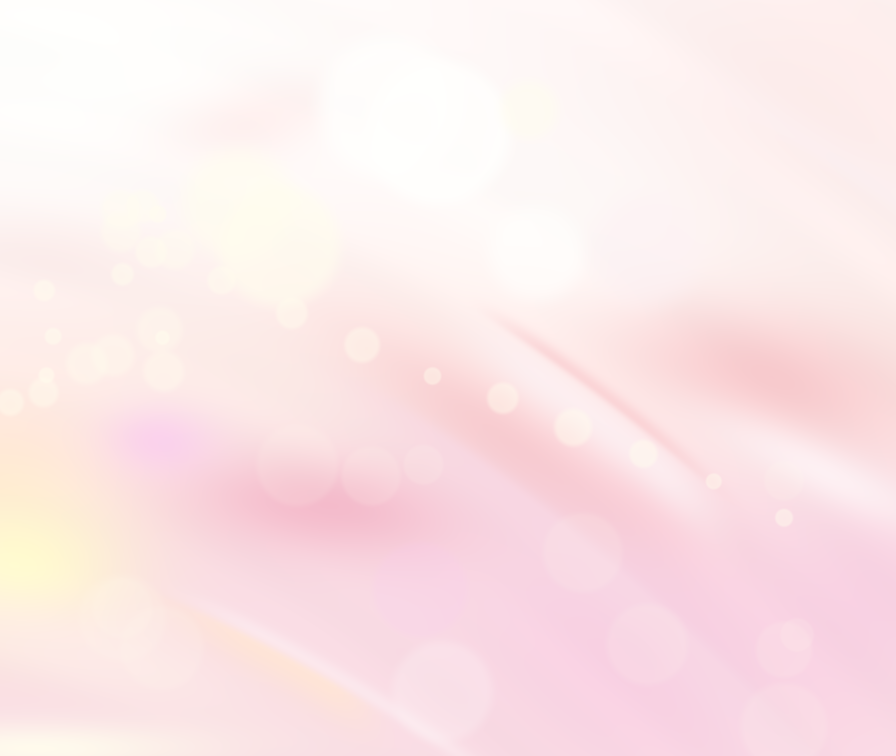
Reproduce this background procedurally as a Shadertoy shader.

```glsl
// Pale pink silk under soft daylight: a vertical wash is tinted by rotated
// Gaussian glows, crossed by curved folds that fall to the lower right, and
// finished with round blurred lights. Units are canvas heights.

const vec3 WHITE    = vec3(1.0, 1.0, 0.992);
const vec3 CREAM    = vec3(1.0, 0.992, 0.93);
const vec3 YELLOW   = vec3(1.0, 0.985, 0.80);
const vec3 PEACH    = vec3(1.0, 0.90, 0.82);
const vec3 BLUSH    = vec3(0.99, 0.92, 0.915);
const vec3 SALMON   = vec3(0.968, 0.775, 0.79);
const vec3 ROSE     = vec3(0.955, 0.71, 0.78);
const vec3 PINK     = vec3(0.972, 0.795, 0.885);
const vec3 VIOLET   = vec3(0.98, 0.79, 0.945);
const vec3 PEARL    = vec3(0.99, 0.945, 0.955);
const vec3 WASH_TOP = vec3(0.998, 0.973, 0.97);
const vec3 WASH_MID = vec3(0.993, 0.925, 0.91);
const vec3 WASH_LOW = vec3(0.977, 0.865, 0.895);
const float DESIGN_ASPECT = 1.185;
const float SILK_GRAIN = 0.018;
const int LEFT_LIGHTS = 16;
const int TRAIL_LIGHTS = 10;
const int LOW_LIGHTS = 12;

float hash(vec2 p) {
    return fract(sin(dot(p, vec2(127.1, 311.7))) * 43758.5453);
}

float noise(vec2 p) {
    vec2 i = floor(p), f = fract(p);
    f = f * f * (3.0 - 2.0 * f);
    return mix(mix(hash(i), hash(i + vec2(1, 0)), f.x),
               mix(hash(i + vec2(0, 1)), hash(i + vec2(1, 1)), f.x), f.y);
}

// Elliptical Gaussian tint; angle in radians.
void glow(inout vec3 col, vec2 p, vec2 centre, vec2 size, float angle, vec3 tint, float amount) {
    float c = cos(angle), s = sin(angle);
    vec2 d = p - centre;
    vec2 q = vec2(c * d.x + s * d.y, c * d.y - s * d.x) / size;
    col = mix(col, tint, amount * exp(-dot(q, q)));
}

// Blurred round light with a slightly brighter rim.
void disc(inout vec3 col, vec2 p, vec2 centre, float radius, float blur, vec3 tint, float amount) {
    float d = length(p - centre) / radius;
    float body = 1.0 - smoothstep(1.0 - blur, 1.0 + blur * 0.4, d);
    col = mix(col, tint, amount * body * (0.8 + 0.2 * d * d));
}

// Signed distance to a falling parabola, positive above it.
float foldDistance(vec2 p, vec2 start, float slope, float bend) {
    float t = p.x - start.x;
    float drop = slope * t + bend * t * t;
    return (p.y - start.y + drop) / length(vec2(1.0, slope + 2.0 * bend * t));
}

// Ridge with separate falloff above and below.
float ridge(float d, float above, float below) {
    float q = d / (d > 0.0 ? above : below);
    return exp(-q * q);
}

float span(float x, float a, float b, float c, float d) {
    return smoothstep(a, b, x) * (1.0 - smoothstep(c, d, x));
}

void mainImage(out vec4 fragColor, in vec2 fragCoord) {
    vec2 p = fragCoord / iResolution.xy * vec2(DESIGN_ASPECT, 1.0);
    vec3 col = mix(WASH_LOW, WASH_MID, smoothstep(0.22, 0.52, p.y));
    col = mix(col, WASH_TOP, smoothstep(0.5, 0.82, p.y));

    // Upper light and blush
    glow(col, p, vec2(0.10, 0.93), vec2(0.34, 0.20), 0.0, WHITE, 1.0);
    glow(col, p, vec2(0.34, 0.84), vec2(0.12, 0.05), 0.2, BLUSH, 0.75);
    glow(col, p, vec2(1.12, 0.88), vec2(0.30, 0.22), -0.5, BLUSH, 0.9);
    glow(col, p, vec2(0.77, 0.66), vec2(0.24, 0.12), -0.4, WHITE, 0.6);
    glow(col, p, vec2(0.07, 0.66), vec2(0.15, 0.05), -0.1, BLUSH, 0.6);

    // Central shadows of the cloth
    glow(col, p, vec2(1.02, 0.50), vec2(0.21, 0.085), -0.25, SALMON, 0.88);
    glow(col, p, vec2(0.67, 0.42), vec2(0.24, 0.065), -0.58, SALMON, 0.8);
    glow(col, p, vec2(0.86, 0.32), vec2(0.12, 0.05), -0.4, SALMON, 0.5);
    glow(col, p, vec2(0.43, 0.33), vec2(0.20, 0.065), -0.1, ROSE, 0.85);
    glow(col, p, vec2(0.205, 0.415), vec2(0.075, 0.045), 0.0, VIOLET, 0.75);

    // Pink pool, warm corner and floor light
    glow(col, p, vec2(0.85, 0.14), vec2(0.26, 0.17), -0.5, PINK, 0.75);
    glow(col, p, vec2(1.15, 0.20), vec2(0.16, 0.14), 0.0, PINK, 0.6);
    glow(col, p, vec2(0.0, 0.37), vec2(0.13, 0.10), 0.0, PEACH, 0.9);
    glow(col, p, vec2(0.02, 0.25), vec2(0.15, 0.10), 0.0, YELLOW, 0.95);
    glow(col, p, vec2(0.12, 0.13), vec2(0.24, 0.06), -0.3, WASH_MID, 0.75);
    glow(col, p, vec2(0.05, 0.01), vec2(0.24, 0.035), 0.0, CREAM, 0.9);
    glow(col, p, vec2(1.09, 0.375), vec2(0.18, 0.035), -0.42, PEARL, 0.9);

    // Folds: main sash, salmon crease, golden hem, faint upper sheen
    float sash = foldDistance(p, vec2(0.498, 0.471), 0.593, 0.42);
    float crease = foldDistance(p, vec2(0.648, 0.583), 0.63, 0.42);
    float hem = foldDistance(p, vec2(0.20, 0.213), 0.424, 0.34);
    float sheen = foldDistance(p, vec2(0.88, 0.92), 0.55, 0.2);
    col = mix(col, vec3(0.98, 0.86, 0.91), 0.65 * ridge(sash, 0.014, 0.06) * smoothstep(0.36, 0.65, p.x));
    col = mix(col, PEARL, 0.75 * ridge(crease + 0.032, 0.026, 0.035) * span(p.x, 0.56, 0.72, 0.87, 1.0));
    col = mix(col, SALMON, 0.6 * ridge(crease, 0.012, 0.007) * span(p.x, 0.61, 0.74, 0.84, 1.0));
    col = mix(col, PEACH, 0.75 * ridge(hem, 0.008, 0.035) * span(p.x, 0.15, 0.34, 0.43, 0.53));
    col = mix(col, PEARL, 0.5 * ridge(hem - 0.015, 0.012, 0.01) * span(p.x, 0.2, 0.35, 0.55, 0.75));
    col = mix(col, PEARL, 0.5 * ridge(sheen, 0.03, 0.012) * smoothstep(0.85, 1.1, p.x));
    col += SILK_GRAIN * (noise(vec2(sash * 22.0, p.x * 2.5)) - 0.5);

    // Large blurred lights
    disc(col, p, vec2(0.515, 0.86), 0.10, 0.3, WHITE, 0.85);
    disc(col, p, vec2(0.58, 0.825), 0.10, 0.2, WHITE, 0.85);
    disc(col, p, vec2(0.315, 0.73), 0.08, 0.4, CREAM, 0.7);
    disc(col, p, vec2(0.37, 0.675), 0.085, 0.25, CREAM, 0.7);
    disc(col, p, vec2(0.71, 0.665), 0.068, 0.4, WHITE, 0.65);
    disc(col, p, vec2(0.855, 0.67), 0.08, 0.5, PEARL, 0.75);
    disc(col, p, vec2(0.70, 0.855), 0.042, 0.4, CREAM, 0.6);
    disc(col, p, vec2(0.556, 0.22), 0.065, 0.15, VIOLET, 0.2);
    disc(col, p, vec2(0.585, 0.085), 0.07, 0.2, PEARL, 0.35);

    // Scattered lights: left cluster, diagonal trail, dim ones below
    for (int i = 0; i < LEFT_LIGHTS; i++) {
        vec3 h = vec3(hash(vec2(i, 1)), hash(vec2(i, 2)), hash(vec2(i, 3)));
        disc(col, p, vec2(0.25 * h.x, 0.46 + 0.28 * h.y), mix(0.01, 0.036, h.z), 0.3, CREAM, 0.6 - 0.25 * h.z);
    }
    for (int i = 0; i < TRAIL_LIGHTS; i++) {
        float x = 0.2 + 0.093 * float(i), h = hash(vec2(i, 7));
        vec2 centre = vec2(x, 0.673 - 0.435 * (x - 0.2) + 0.03 * (h - 0.5));
        disc(col, p, centre, mix(0.011, 0.028, hash(vec2(i, 8))), 0.25, CREAM, 0.5);
    }
    for (int i = 0; i < LOW_LIGHTS; i++) {
        vec2 centre = vec2(DESIGN_ASPECT * hash(vec2(i, 11)), 0.4 * hash(vec2(i, 12)));
        disc(col, p, centre, mix(0.02, 0.065, hash(vec2(i, 13))), 0.15, CREAM, 0.14);
    }

    fragColor = vec4(clamp(col, 0.0, 1.0), 1.0);
}
```
